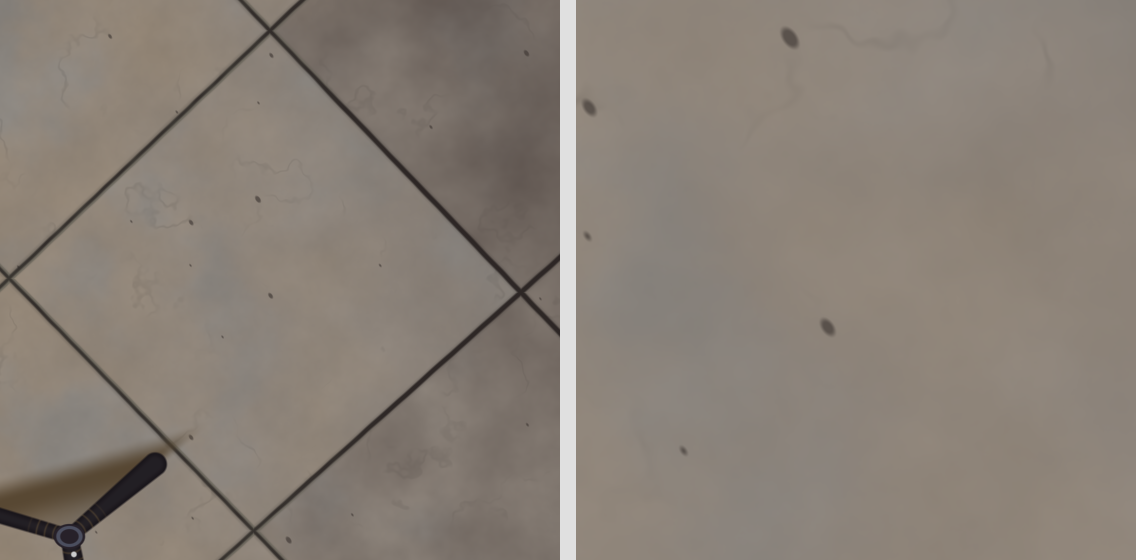
Left, the full canvas; right, a detail of the centre.
A Shadertoy shader for this texture:

```glsl
// Worn stone floor tiles laid on the diagonal, with dark joints and a stool foot.
// A projective map turns the canvas into tile space, where joints repeat by rounding;
// gradient noise adds clouding, veins and soil, and distance functions draw the foot.

// Corners of the central tile, in canvas units
const vec2 LEFT = vec2(0.016, 0.503);
const vec2 BOTTOM = vec2(0.453, 0.052);
const vec2 RIGHT = vec2(0.930, 0.478);
const vec2 TOP = vec2(0.482, 0.945);

const float TILE_SIDE = 0.64;
const float JOINT_HALF = 0.0043;
const float SOFTNESS = 0.0016;
const float SPECK_CELLS = 7.0;
const float SPECK_CHANCE = 0.27;

const vec3 STONE = vec3(0.555, 0.520, 0.485);
const vec3 WARM_STONE = vec3(0.580, 0.525, 0.460);
const vec3 COOL_STONE = vec3(0.535, 0.525, 0.510);
const vec3 SOIL = vec3(0.345, 0.305, 0.285);
const vec3 JOINT = vec3(0.165, 0.140, 0.135);
const vec3 GROUT = vec3(0.500, 0.480, 0.430);
const vec3 SHADOW = vec3(0.320, 0.255, 0.170);
const vec3 RUBBER = vec3(0.095, 0.080, 0.100);
const vec3 METAL = vec3(0.330, 0.350, 0.420);

// Foot layout, in canvas units
const vec2 HUB = vec2(0.124, 0.042);
const vec2 ARM_TIP = vec2(0.277, 0.171);
const vec2 ARM_LEFT = vec2(-0.03, 0.088);
const vec2 ARM_DOWN = vec2(0.137, -0.03);

float cross2(vec2 a, vec2 b) { return a.x * b.y - a.y * b.x; }

vec2 hash2(vec2 p) {
    vec3 q = fract(vec3(p.xyx) * vec3(0.1031, 0.1030, 0.0973));
    q += dot(q, q.yzx + 33.33);
    return fract((q.xx + q.yz) * q.zy);
}

float corner(vec2 cell, vec2 f, vec2 offset) {
    float angle = 6.2832 * hash2(cell + offset).x;
    return dot(vec2(cos(angle), sin(angle)), f - offset);
}

float gradientNoise(vec2 p) {
    vec2 i = floor(p), f = fract(p);
    vec2 w = f * f * f * (f * (f * 6.0 - 15.0) + 10.0);
    return mix(mix(corner(i, f, vec2(0, 0)), corner(i, f, vec2(1, 0)), w.x),
               mix(corner(i, f, vec2(0, 1)), corner(i, f, vec2(1, 1)), w.x), w.y);
}

float fbm(vec2 p) {
    float sum = 0.0, amplitude = 0.7;
    for (int i = 0; i < 5; i++) {
        sum += amplitude * gradientNoise(p);
        p = mat2(1.6, 1.2, -1.2, 1.6) * p + 17.3;
        amplitude *= 0.52;
    }
    return sum;
}

// Canvas to tile space: the central tile becomes the unit square
vec2 toTile(vec2 p) {
    vec2 s = LEFT - BOTTOM + RIGHT - TOP, a = BOTTOM - RIGHT, b = TOP - RIGHT;
    float g = cross2(s, b) / cross2(a, b), h = cross2(a, s) / cross2(a, b);
    mat3 toCanvas = mat3(vec3(BOTTOM - LEFT + g * BOTTOM, g),
                         vec3(TOP - LEFT + h * TOP, h), vec3(LEFT, 1.0));
    vec3 q = inverse(toCanvas) * vec3(p, 1.0);
    return q.xy / q.z;
}

float taper(vec2 p, vec2 a, vec2 b, float ra, float rb) {
    float t = clamp(dot(p - a, b - a) / dot(b - a, b - a), 0.0, 1.0);
    return length(p - mix(a, b, t)) - mix(ra, rb, t);
}

float cover(float d, float soft) { return 1.0 - smoothstep(-soft, soft, d); }

// Cloudy stone, shifted per tile, soiled towards the right
vec3 stone(vec2 p, vec2 id) {
    vec2 q = p + 9.0 * hash2(id + 40.0);
    float cloud = fbm(q * 6.0), tint = fbm(q * 3.5 + 31.0);
    vec3 color = mix(STONE, WARM_STONE, clamp(0.65 - 1.1 * p.x + tint, 0.0, 1.0));
    color = mix(color, COOL_STONE, smoothstep(0.0, 0.45, -tint) * 0.7);
    color *= 1.0 + 0.09 * cloud + 0.015 * fbm(q * 45.0);
    float vein = abs(fbm(q * 5.0 + 70.0));
    color *= 1.0 - 0.07 * (1.0 - smoothstep(0.0, 0.04, vein)) * smoothstep(0.0, 0.3, cloud);
    float outer = step(0.5, id.x + id.y);
    float soil = 0.18 * smoothstep(0.55, 0.95, p.x)
               + outer * (0.17 + 0.22 * smoothstep(0.25, 0.6, p.y));
    soil += (0.08 + 0.45 * outer) * fbm(q * 4.5 + 11.0);
    return mix(color, SOIL, clamp(soil, 0.0, 0.85));
}

// Sparse dark chips, one at most per cell
float specks(vec2 p, float soft) {
    vec2 cell = floor(p * SPECK_CELLS), r = hash2(cell + 5.0), s = hash2(cell + 91.0);
    vec2 d = p - (cell + 0.2 + 0.6 * s) / SPECK_CELLS;
    d.x += 0.4 * d.y;
    float size = mix(0.0015, 0.0045, r.y * r.y);
    return step(r.x, SPECK_CHANCE) * cover(length(d * vec2(1.0, 0.75)) - size, soft) * 0.65;
}

void mainImage(out vec4 fragColor, in vec2 fragCoord) {
    vec2 p = fragCoord / iResolution.xy;
    float soft = max(SOFTNESS, 1.0 / iResolution.y);
    vec2 uv = toTile(p);
    vec3 color = stone(p, floor(uv));
    color = mix(color, SOIL * 0.7, specks(p, soft));

    // Joints: pale grout shows beside the dark core on the worn left side
    vec2 joint = (uv - round(uv)) * TILE_SIDE + 0.0008 * gradientNoise(p * 25.0);
    float worn = 1.0 - smoothstep(0.4, 0.75, p.x + 0.15 * gradientNoise(p * 8.0));
    float halfWidth = JOINT_HALF * mix(1.0, 0.7, worn);
    vec2 side = abs(joint - 0.004) - 0.0032;
    color = mix(color, GROUT * 0.92, cover(min(side.x, side.y), soft) * worn * 0.8);
    float edge = min(abs(joint.x), abs(joint.y));
    color *= 1.0 - 0.18 * cover(edge - 0.006, 0.005);
    vec3 core = mix(JOINT, GROUT * 0.5, worn * (0.45 + 0.5 * gradientNoise(p * 30.0)));
    color = mix(color, core, cover(edge - halfWidth, soft * 1.3) * 0.95);

    // Brown shadow between the two upper arms
    float below = 0.128 + 0.27 * p.x - p.y;
    float inside = smoothstep(-0.012, 0.012, cross2(ARM_TIP - HUB, p - HUB) / 0.2)
                 * smoothstep(-0.005, 0.005, cross2(p - HUB, ARM_LEFT - HUB) / 0.16);
    float shade = smoothstep(-0.022, 0.025, below) * (1.0 - 0.6 * smoothstep(0.03, 0.1, below));
    color = mix(color, SHADOW, shade * inside * 0.9);

    // Stool foot: three arms, faint ribs near the hub, and a metal collar
    float arms = min(taper(p, HUB, ARM_TIP, 0.013, 0.021), taper(p, HUB, ARM_LEFT, 0.013, 0.014));
    arms = min(arms, taper(p, HUB, ARM_DOWN, 0.016, 0.018));
    float reach = length(p - HUB);
    float ribs = pow(0.5 + 0.5 * cos(reach * 420.0), 6.0) * (1.0 - smoothstep(0.06, 0.085, reach));
    vec3 foot = mix(RUBBER, SHADOW, ribs * 0.5) + 0.04 * smoothstep(0.0, -0.012, arms);
    color = mix(color, foot, cover(arms, soft * 1.4));
    float collar = length((p - HUB) * vec2(1.0, 1.25));
    color = mix(color, RUBBER * 1.6, cover(collar - 0.028, soft));
    color = mix(color, METAL, cover(abs(collar - 0.020) - 0.0035, soft) * 0.8);
    color = mix(color, vec3(0.8), cover(length(p - HUB - vec2(0.008, -0.032)) - 0.005, soft));

    fragColor = vec4(color, 1.0);
}
```
